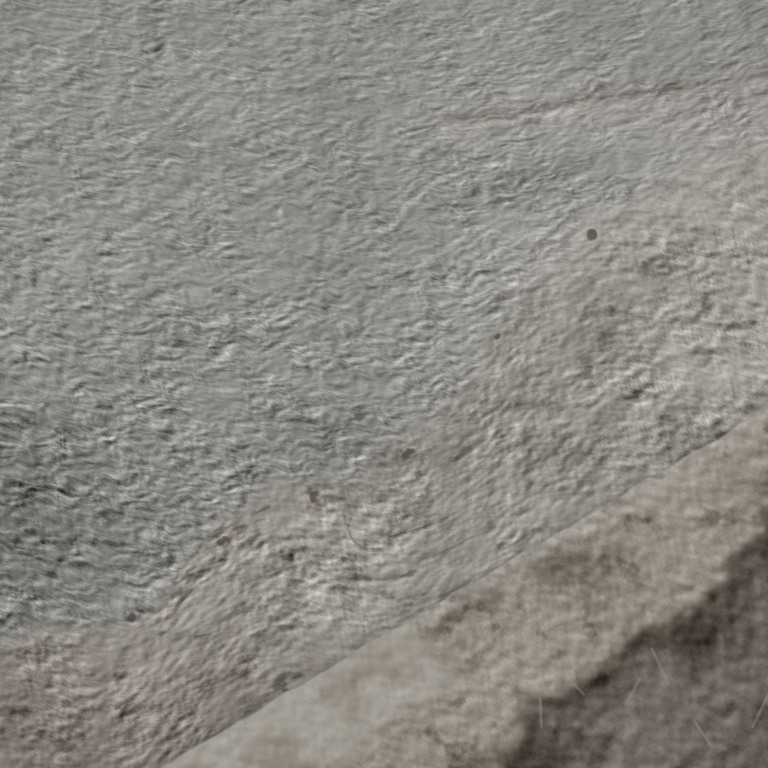
A WebGL 2 fragment shader for this texture:

```glsl
#version 300 es
precision highp float;

#define ASPHALT vec3(0.555, 0.548, 0.530)
#define WET_GREY vec3(0.400, 0.400, 0.390)
#define DUST vec3(0.640, 0.627, 0.605)
#define SILT vec3(0.556, 0.536, 0.506)
#define CONCRETE vec3(0.630, 0.612, 0.580)
#define MOSS vec3(0.520, 0.486, 0.440)
#define SOIL vec3(0.435, 0.405, 0.380)
#define SHADE vec3(0.300, 0.272, 0.245)
#define STRAW vec3(0.600, 0.545, 0.460)
#define GRAIN 0.36
#define CURB_SLOPE 0.59

uniform vec2 u_resolution;
out vec4 fragColor;

float hash(vec2 p) {
    return fract(sin(dot(p, vec2(127.1, 311.7))) * 43758.545);
}

float noise(vec2 p) {
    vec2 i = floor(p), f = fract(p);
    f = f * f * (3.0 - 2.0 * f);
    return mix(mix(hash(i), hash(i + vec2(1, 0)), f.x),
               mix(hash(i + vec2(0, 1)), hash(i + vec2(1, 1)), f.x), f.y);
}

float fbm(vec2 p) {
    float sum = 0.0, amp = 0.5;
    for (int i = 0; i < 4; i++) {
        sum += amp * noise(p);
        p = mat2(0.8, 0.6, -0.6, 0.8) * p * 2.03 + 7.3;
        amp *= 0.5;
    }
    return sum;
}

// Height difference towards the light, centred on zero
float relief(vec2 p) {
    return fbm(p) - fbm(p + vec2(0.40, -0.55));
}

// Sparse dark hollows between clods
float pits(vec2 p) {
    return smoothstep(0.58, 0.78, fbm(p));
}

float segment(vec2 p, vec2 a, vec2 b) {
    vec2 ab = b - a;
    return length(p - a - ab * clamp(dot(p - a, ab) / dot(ab, ab), 0.0, 1.0));
}

float blob(vec2 p, vec2 centre, vec2 radius) {
    vec2 d = (p - centre) / radius;
    return exp(-dot(d, d));
}

// Height of the border between road and silt
float shore(float x) {
    return 0.17 + 0.20 * smoothstep(0.10, 0.40, x) + 0.33 * smoothstep(0.45, 0.82, x)
         + 0.10 * smoothstep(0.72, 1.0, x);
}

vec3 road(vec2 p, float coarse) {
    vec2 q = vec2(p.x, p.y + 0.2 * p.x - 0.28 * p.x * p.x + 0.25 * p.y * p.y);
    q += 0.010 * vec2(noise(p * 45.0), noise(p * 45.0 + 9.0));
    vec3 c = mix(ASPHALT, WET_GREY, 0.75 * blob(p, vec2(0.02, 0.33), vec2(0.24, 0.15)));
    c = mix(c, WET_GREY, 0.45 * blob(p, vec2(0.42, 0.43), vec2(0.05, 0.03)));
    c = mix(c, DUST, 0.55 * blob(p, vec2(0.98, 0.84), vec2(0.30, 0.06)));
    c = mix(c, DUST, 0.35 * blob(p, vec2(0.68, 0.67), vec2(0.12, 0.10)));
    // Damp streak and long crack
    float streak = abs(p.y - 0.735 - 0.33 * (p.x - 0.60) - 0.03 * (coarse - 0.5));
    c = mix(c, WET_GREY, 0.5 * exp(-streak * 60.0) * blob(p, vec2(0.68, 0.76), vec2(0.14, 0.1)));
    float crack = p.y - 0.832 - 0.155 * (p.x - 0.52) - 0.016 * (fbm(p * 25.0) - 0.5);
    float along = smoothstep(0.50, 0.62, p.x) * (1.0 - 0.4 * smoothstep(0.75, 0.95, p.x));
    c = mix(c, SHADE, 0.75 * along * noise(p * 40.0) * exp(-abs(crack) * 260.0));
    c = mix(c, DUST, 0.45 * along * exp(-abs(crack + 0.018) * 90.0));
    float strength = GRAIN * mix(1.25, 0.8, smoothstep(0.2, 0.95, p.y)) * (0.55 + 0.9 * noise(p * 28.0));
    c += strength * (relief(q * vec2(85, 125)) + 0.4 * relief(q * vec2(36, 52)));
    return c - 0.11 * (pits(q * vec2(42, 75)) - 0.15) * mix(1.3, 0.7, p.y);
}

vec3 silt(vec2 p, float coarse, float depth) {
    vec3 c = mix(SILT, DUST, 0.6 * exp(-depth * 12.0) * smoothstep(0.35, 0.65, p.x));
    c = mix(c, DUST, 0.65 * blob(p, vec2(0.90, 0.50), vec2(0.13, 0.04)));
    c = mix(c, SOIL, 0.40 * blob(p, vec2(0.15, 0.05), vec2(0.35, 0.13)));
    // Water-cut ridges: thin dark grooves beside pale crests
    float zone = blob(p, vec2(0.43, 0.30), vec2(0.26, 0.075));
    vec2 flow = vec2(p.x, p.y - 0.55 * shore(p.x) + 0.25 * max(p.x - 0.45, 0.0));
    vec2 ridge = vec2(p.x * 9.0, flow.y * 42.0) + 1.2 * noise(p * 16.0);
    float groove = exp(-abs(noise(ridge) - 0.5) * 16.0);
    float crest = exp(-abs(noise(ridge + vec2(0.0, 0.25)) - 0.5) * 14.0);
    c += zone * (0.10 * crest - 0.17 * groove + 0.02);
    float patchy = 0.5 + noise(p * 24.0);
    c += GRAIN * patchy * (relief(flow * vec2(85, 120)) + 0.5 * relief(p * vec2(32, 46)));
    c -= 0.13 * (pits(flow * vec2(38, 62)) - 0.15);
    return c + 0.10 * (coarse - 0.5);
}

vec3 kerb(vec2 p, float depth, float coarse) {
    float pale = 1.0 - smoothstep(-0.03, 0.03, p.x + p.y - 0.727 + 0.10 * (fbm(p * 25.0) - 0.5));
    pale *= 1.0 - smoothstep(0.09, 0.15, depth + 0.08 * (fbm(p * 18.0) - 0.5));
    float stain = smoothstep(0.44, 0.62, fbm(p * 13.0 + 3.1));
    vec3 c = mix(MOSS, CONCRETE, max(pale * (1.0 - 0.6 * stain), 0.7 * coarse * (1.0 - stain)));
    c = mix(c, SHADE, 0.40 * stain * (1.0 - pale));
    c = mix(c, SHADE, 0.5 * blob(p, vec2(0.74, 0.26), vec2(0.06, 0.028)));
    c = mix(c, CONCRETE, 0.75 * (1.0 - smoothstep(0.010, 0.030, depth)));
    c -= 0.14 * (1.0 - pale) * (pits(p * 34.0) - 0.15);
    return c + GRAIN * mix(0.75, 0.35, pale) * relief(p * vec2(70, 80));
}

vec3 verge(vec2 p, float depth, float coarse) {
    vec3 c = mix(SHADE, SOIL, smoothstep(0.0, 0.12, depth + 0.10 * (fbm(p * 14.0) - 0.5)));
    c += 0.25 * (coarse - 0.5) + GRAIN * 0.7 * relief(p * vec2(60, 66));
    c -= 0.10 * (pits(p * 26.0) - 0.15);
    // Scattered dry stalks
    for (int i = 0; i < 9; i++) {
        float k = float(i);
        vec2 a = vec2(0.54 + 0.055 * k, 0.02 + 0.16 * hash(vec2(k, 2.0)) * k / 8.0);
        vec2 b = a + vec2(0.06 * (hash(vec2(k, 5.0)) - 0.6), 0.02 + 0.05 * hash(vec2(k, 9.0)));
        c = mix(c, STRAW, 0.45 * (1.0 - smoothstep(0.0005, 0.0030, segment(p, a, b))));
    }
    return c;
}

void main() {
    vec2 p = gl_FragCoord.xy / u_resolution;
    float coarse = fbm(p * 9.0);
    float border = shore(p.x) - p.y + 0.07 * (fbm(p * 20.0) - 0.5);
    float soft = mix(0.015, 0.06, smoothstep(0.3, 0.6, p.x));
    vec3 c = mix(road(p, coarse), silt(p, coarse, max(border, 0.0)), smoothstep(-soft, soft, border));
    c += 0.08 * (coarse - 0.5);

    // Dark stones strewn along the border
    for (int i = 0; i < 6; i++) {
        float k = float(i), x = 0.17 + 0.12 * k;
        vec2 s = vec2(x, shore(x) + 0.01 - 0.03 * hash(vec2(k, 4.0)));
        float r = 0.003 + 0.004 * hash(vec2(k, 8.0));
        float d = length(p - s) + 0.008 * (noise(p * 150.0) - 0.5);
        c = mix(c, SHADE, 0.75 * (1.0 - smoothstep(r - 0.002, r + 0.003, d)));
    }

    // Kerb, its contact shadow and the bank behind it
    float depth = 0.193 + CURB_SLOPE * (p.x - 0.534) - p.y + 0.010 * (fbm(p * 30.0) - 0.5);
    c *= 1.0 - 0.12 * exp(-abs(depth) * 70.0);
    c = mix(c, kerb(p, depth, coarse), smoothstep(-0.003, 0.003, depth));
    float bank = depth - 0.165 - 0.15 * (1.0 - p.x) + 0.13 * (fbm(p * 14.0) - 0.5);
    c = mix(c, verge(p, bank, coarse), smoothstep(-0.025, 0.025, bank));
    fragColor = vec4(clamp(c, 0.0, 1.0), 1.0);
}
```
